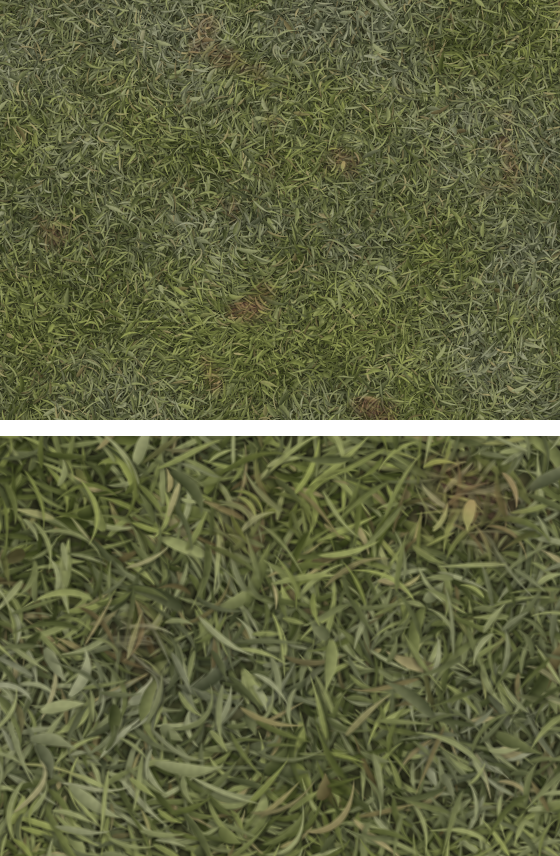
Top: the whole. Bottom: its middle third, enlarged.
This texture is drawn by a Shadertoy shader. Its source:

```glsl
// Trampled lawn seen from above: many layers of thin curved grass blades,
// scattered on rotated grids and painted from dark depth to pale top.
// Slow gradient noise varies hue, brightness, lie of the blades and bare soil.

vec4 hash4(vec2 cell, float seed) {
    vec4 q = fract(vec4(cell.xyx, seed) * vec4(0.1031, 0.1030, 0.0973, 0.1099));
    q += dot(q, q.wzxy + 33.33);
    return fract((q.xxyz + q.yzzw) * q.zywx);
}

mat2 rotate(float angle) {
    float c = cos(angle), s = sin(angle);
    return mat2(c, -s, s, c);
}

float cornerSlope(vec2 corner, vec2 offset) {
    float angle = 6.2832 * hash4(corner, 7.3).x;
    return dot(vec2(cos(angle), sin(angle)), offset);
}

// Gradient noise, roughly -0.7 to 0.7
float gradientNoise(vec2 p) {
    vec2 i = floor(p), f = fract(p);
    vec2 u = f * f * f * (f * (f * 6.0 - 15.0) + 10.0);
    vec2 e = vec2(1.0, 0.0);
    return mix(mix(cornerSlope(i, f), cornerSlope(i + e, f - e), u.x),
               mix(cornerSlope(i + e.yx, f - e.yx), cornerSlope(i + 1.0, f - 1.0), u.x), u.y);
}

float patches(vec2 p) {
    return gradientNoise(p) + 0.5 * gradientNoise(p * 2.1 + 17.0)
         + 0.25 * gradientNoise(p * 4.3 + 41.0);
}

// Blade colour by tone (dark to light), greyness and dryness
vec3 bladeColor(float tone, float grey, float dry) {
    vec3 fresh = mix(vec3(0.19, 0.22, 0.09), vec3(0.57, 0.60, 0.33), tone);
    vec3 dull = mix(vec3(0.23, 0.25, 0.17), vec3(0.59, 0.60, 0.48), tone);
    vec3 straw = mix(vec3(0.30, 0.26, 0.16), vec3(0.66, 0.61, 0.43), tone);
    return mix(mix(fresh, dull, grey), straw, dry);
}

void mainImage(out vec4 fragColor, in vec2 fragCoord) {
    vec2 p = fragCoord / iResolution.y;
    float soft = max(1.2 / iResolution.y, 0.0022);

    // Slow variation over the lawn
    float greyPatch = patches(p * 2.6 + 3.0);
    float lightPatch = patches(p * 3.1 + 29.0);
    float bare = smoothstep(0.30, 0.65, patches(p * 4.0 + 53.0));
    float lie = 4.0 * gradientNoise(p * 2.3 + 71.0);
    float spread = mix(2.2, 6.2832, smoothstep(-0.3, 0.15, gradientNoise(p * 2.7 + 90.0)));

    // Shaded thatch and soil
    float grit = gradientNoise(p * 130.0);
    vec3 color = mix(vec3(0.22, 0.23, 0.14), vec3(0.33, 0.28, 0.22), bare);
    color *= 1.0 + 0.4 * grit;

    // Blades, deepest layer first
    const float LAYERS = 18.0;
    for (float layer = 0.0; layer < LAYERS; layer++) {
        float height = layer / (LAYERS - 1.0);
        float cellSize = mix(0.025, 0.034, height);
        float turn = layer * 1.7;
        vec2 g = rotate(turn) * p / cellSize + layer * 13.7 + 200.0;
        vec2 home = floor(g);

        for (int k = 0; k < 9; k++) {
            vec2 cell = home + vec2(k % 3 - 1, k / 3 - 1);
            vec4 place = hash4(cell, layer + 1.0);
            vec4 look = hash4(cell, layer + 51.0);

            // Blade frame: x along, y across, bent into an arc
            float angle = lie + spread * (place.z - 0.5);
            vec2 q = rotate(angle - turn) * (g - cell - place.xy) * cellSize;
            float halfLength = cellSize * mix(0.35, 0.95, place.w);
            float t = q.x / halfLength;
            if (abs(t) > 1.0) continue;
            float across = q.y - (look.x - 0.5) * 0.55 * halfLength * (t * t - 0.3);

            // Width tapers to a point; a few leaves are broad
            float width = mix(0.0014, 0.0028, look.y) + 0.0022 * step(0.95, look.y);
            width *= smoothstep(-1.3, -0.4, t) * (1.0 - 0.85 * smoothstep(-0.1, 1.0, t));
            float ends = smoothstep(1.0, 0.8, abs(t));
            float cover = ends * clamp((width - abs(across)) / soft + 0.5, 0.0, 1.0);
            cover *= 1.0 - 0.45 * bare * step(0.4, place.w);

            // Soft shadow on what lies below, offset to one side
            float shade = ends * smoothstep(0.0045, 0.0, abs(across + 0.0016));
            color *= 1.0 - 0.17 * shade;

            float tone = 0.27 + 0.42 * height + 0.85 * (look.z - 0.5)
                       + 0.22 * lightPatch + 0.12 * t + 45.0 * across;
            float grey = clamp(0.48 + 0.9 * greyPatch + 0.7 * (look.w - 0.5), 0.0, 1.0);
            float dry = smoothstep(0.88, 0.98, fract(look.w * 7.0 + look.x) + 0.18 * bare);
            color = mix(color, bladeColor(clamp(tone, 0.0, 1.0), grey, dry * 0.8), cover);
        }
    }

    // Reddish earth tint and fine grain
    color = mix(color, color * vec3(1.08, 0.95, 0.97), bare);
    color *= 1.0 + 0.08 * gradientNoise(p * 190.0 + 11.0);
    fragColor = vec4(color, 1.0);
}
```
